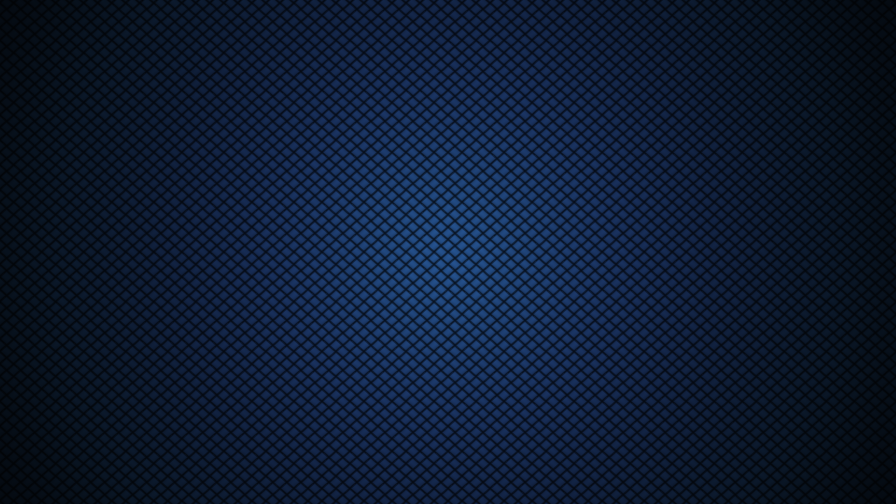
Write a Shadertoy shader that draws this background.

```glsl
// Brightness of diagonal woven straps; p is in canvas heights
float weave(vec2 p, float pixel) {
    vec2 q = p / vec2(0.0278, 0.0247);
    vec2 diagonal = vec2(q.x + q.y, q.x - q.y);
    vec2 cell = fract(diagonal) - 0.5;
    vec2 id = floor(diagonal);

    // Dark seams around each diamond
    vec2 gap = 0.5 - abs(cell);
    float soft = 0.13 + pixel * 25.0;
    vec2 seam = 1.0 - smoothstep(0.02, 0.02 + soft, gap);
    float shade = 1.0 - 0.56 * max(seam.x, seam.y) - 0.10 * min(seam.x, seam.y);

    // Alternate straps pass over and under each other
    float over = mod(id.x + id.y, 2.0);
    float along = mix(cell.x, cell.y, over);
    float bulge = 1.0 - 1.2 * along * along;
    return shade * bulge * (1.12 + 0.12 * (cell.x - cell.y));
}

void mainImage(out vec4 fragColor, in vec2 fragCoord) {
    float pixel = 1.0 / iResolution.y;
    vec2 p = (fragCoord - 0.5 * iResolution.xy) * pixel;

    // Broad central glow
    float radius = sqrt(dot(p, p) + 0.004);
    float glow = exp(-1.8 * pow(radius, 1.1));
    glow *= 1.0 - 0.35 * smoothstep(0.75, 1.05, radius);

    // Blue fabric, a little greener toward the dark sides
    vec3 fabric = mix(vec3(0.118, 0.262, 0.455), vec3(0.128, 0.250, 0.480),
                      smoothstep(0.05, 0.4, radius));
    fabric = mix(fabric, vec3(0.115, 0.270, 0.450), smoothstep(0.5, 0.9, radius));

    vec3 color = fabric * glow * 1.16 * weave(p, pixel);
    fragColor = vec4(color + vec3(0.002, 0.004, 0.008), 1.0);
}
```
